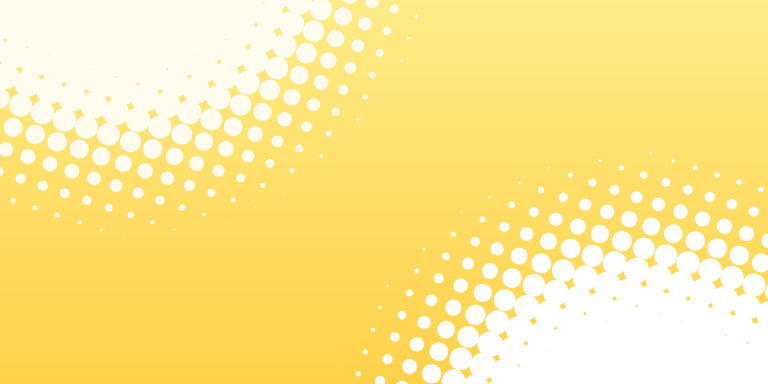
This background is drawn by a Shadertoy shader. Its source:

```glsl
// Two round halftone bursts, cream and white, on a warm yellow vertical gradient.

const vec3 YELLOW_TOP    = vec3(1.0, 0.925, 0.53);
const vec3 YELLOW_BOTTOM = vec3(1.0, 0.82, 0.29);
const vec3 CREAM         = vec3(1.0, 0.984, 0.935);
const vec3 WHITE         = vec3(1.0);

const float SPACING = 0.0604;              // lattice step, in canvas heights
const vec2  AXIS    = vec2(0.9495, -0.3139); // lattice direction

// Dot radius by distance from the burst centre; negative past the outer rim.
float dotRadius(float dist, float inner, float outer) {
    float s = min((outer - dist) / (outer - inner), 1.5);
    return SPACING * 0.7071 * s * (1.28 - 0.28 * s);
}

// Signed distance to the union of dots on a tilted lattice through anchor.
float halftone(vec2 p, vec2 anchor, vec2 centre, float inner, float outer) {
    mat2 tilt = mat2(AXIS, vec2(-AXIS.y, AXIS.x));
    vec2 cell = round((p - anchor) * tilt / SPACING);
    float d = 1e3;
    for (int j = -1; j <= 1; j++) {
        for (int i = -1; i <= 1; i++) {
            vec2 dotPos = anchor + tilt * (cell + vec2(i, j)) * SPACING;
            float r = dotRadius(distance(dotPos, centre), inner, outer);
            d = min(d, distance(p, dotPos) - r);
        }
    }
    return d;
}

// Antialiased coverage of a signed distance.
float coverage(float d, float pixel) {
    return clamp(0.5 - d / pixel, 0.0, 1.0);
}

void mainImage(out vec4 fragColor, in vec2 fragCoord) {
    float pixel = 1.0 / iResolution.y;
    vec2 p = fragCoord * pixel;

    // Background gradient
    vec3 color = mix(YELLOW_BOTTOM, YELLOW_TOP, p.y);

    // Upper left and lower right bursts
    float upper = halftone(p, vec2(0.722, 0.632), vec2(0.318, 1.217), 0.391, 0.849);
    float lower = halftone(p, vec2(1.295, 0.352), vec2(1.682, -0.225), 0.391, 0.849);
    color = mix(color, CREAM, coverage(upper, pixel));
    color = mix(color, WHITE, coverage(lower, pixel));

    fragColor = vec4(color, 1.0);
}
```
